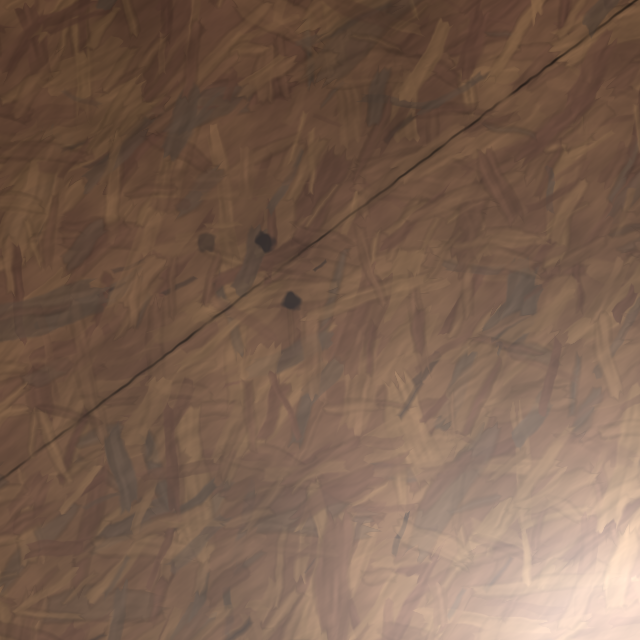
Reproduce this texture procedurally as a WebGL 2 fragment shader.

```glsl
#version 300 es
precision highp float;
// Pressed strand board: overlapping wood flakes, a diagonal seam, dark knots and a corner glare.

#define LAYERS 7
#define FLAKE_MIN 0.050
#define FLAKE_MAX 0.180
#define MAIN_ANGLE 0.70
#define ANGLE_SPREAD 1.4
#define EDGE_SOFT 0.0024
#define RED_WOOD vec3(0.320, 0.217, 0.173)
#define AMBER_WOOD vec3(0.428, 0.315, 0.220)
#define GREY_WOOD vec3(0.298, 0.236, 0.193)
#define DARK_WOOD vec3(0.205, 0.163, 0.145)
#define GLARE_STRENGTH 0.94
#define GLARE_FALLOFF 0.36

uniform vec2 u_resolution;
out vec4 fragColor;

vec3 hash3(vec2 p) {
  vec3 q = fract(p.xyx * vec3(0.1031, 0.1030, 0.0973));
  q += dot(q, q.yxz + 33.33);
  return fract((q.xxy + q.yzz) * q.zyx);
}

float noise(vec2 p) {
  vec2 i = floor(p), f = fract(p);
  f = f * f * (3.0 - 2.0 * f);
  float low = mix(hash3(i).x, hash3(i + vec2(1, 0)).x, f.x);
  float high = mix(hash3(i + vec2(0, 1)).x, hash3(i + vec2(1, 1)).x, f.x);
  return mix(low, high, f.y);
}

float fbm(vec2 p) {
  float sum = 0.0, amp = 0.5;
  for (int i = 0; i < 4; i++) {
    sum += amp * noise(p);
    p = mat2(1.6, 1.2, -1.2, 1.6) * p + 7.3;
    amp *= 0.5;
  }
  return sum;
}

vec2 rotate(vec2 p, float a) {
  float c = cos(a), s = sin(a);
  return vec2(c * p.x + s * p.y, c * p.y - s * p.x);
}

// Lays the flake of one grid cell over the wood below it.
vec3 layFlake(vec3 below, vec2 uv, vec2 cell, float size, float layer) {
  vec2 key = cell + 50.0 + layer * 37.0;
  vec3 place = hash3(key), look = hash3(key + 211.0), shape = hash3(key + 433.0);
  bool sliver = look.x > 0.968;
  float turn = ANGLE_SPREAD * (place.z + shape.z - 1.0);
  vec2 q = rotate(uv - (cell + place.xy) * size, MAIN_ANGLE + turn * (sliver ? 0.5 : 1.0));
  float halfLength = size * mix(0.4, 0.85, shape.x) * (sliver ? 0.5 : 1.0);
  if (length(q) > halfLength * 1.15) return below;

  float halfWidth = halfLength * (sliver ? 0.10 : mix(0.08, 0.32, shape.y * shape.y));
  float grain = noise(vec2(q.x * 18.0, q.y * 165.0) + place.xy * 90.0);
  float along = q.x / halfLength;
  float side = abs(q.y + 0.2 * halfWidth * sin(along * 4.0 + look.z * 6.0))
             - halfWidth * (1.0 - 0.55 * look.z * along * along) + 0.004 * (grain - 0.5);
  float tip = abs(q.x + q.y * (look.y - 0.5)) - halfLength * (0.72 + 0.3 * grain);
  float d = max(side, tip);

  vec3 wood = mix(RED_WOOD, AMBER_WOOD, smoothstep(0.1, 0.9, look.y));
  if (look.x < 0.11) wood = GREY_WOOD;
  if (sliver) wood = DARK_WOOD;
  wood *= 0.89 + 0.22 * grain;
  float soft = EDGE_SOFT * mix(0.7, 2.4, look.z);
  float shadow = 0.10 * smoothstep(0.006, 0.0, abs(d)) * step(0.5, look.z);
  float cover = smoothstep(soft, -soft, d) * mix(0.35, 0.9, shape.z);
  return mix(below * (1.0 - shadow), wood, cover);
}

vec3 strandBoard(vec2 uv) {
  vec3 color = mix(RED_WOOD, AMBER_WOOD, fbm(uv * 9.0));
  for (int n = 0; n < LAYERS; n++) {
    float layer = float(n);
    float size = mix(FLAKE_MAX, FLAKE_MIN, fract(layer * 0.618));
    vec2 base = floor(uv / size);
    for (int y = -1; y <= 1; y++)
      for (int x = -1; x <= 1; x++)
        color = layFlake(color, uv, base + vec2(x, y), size, layer);
  }
  // Stains and fine streaks across the flakes
  vec2 streak = rotate(uv, MAIN_ANGLE) * vec2(22.0, 75.0);
  color *= 0.82 + 0.38 * fbm(uv * 5.0 + 3.0);
  return color * (0.89 + 0.23 * fbm(streak + 40.0));
}

void main() {
  vec2 uv = gl_FragCoord.xy / u_resolution;
  float wobble = noise(uv * 75.0) - 0.5;
  vec2 warp = vec2(fbm(uv * 26.0), fbm(uv * 26.0 + 60.0)) - 0.47;
  vec3 color = strandBoard(uv + 0.010 * warp);

  // Worn, broken seam between two boards
  float seam = dot(uv - vec2(0.0, 0.25), normalize(vec2(-0.755, 1.0))) + 0.0024 * wobble;
  float wear = mix(0.08, 0.62, noise(uv * 38.0 + 9.0));
  color *= 1.0 - wear * smoothstep(0.0034, 0.0, abs(seam));
  color *= 1.0 - 0.08 * smoothstep(0.012, 0.0, abs(seam));
  color *= 1.0 + 0.07 * smoothstep(0.004, 0.0, abs(seam + 0.006));

  // Ragged knots
  for (int i = 0; i < 3; i++) {
    float k = float(i);
    vec2 center = vec2(0.322 + 0.119 * k - 0.026 * k * k, 0.622 - 0.046 * k * (k - 1.0));
    float d = length(uv - center) - 0.0145 + 0.007 * (noise(uv * 130.0) - 0.5);
    color = mix(color, vec3(0.15, 0.125, 0.12), smoothstep(0.004, -0.004, d) * min(0.45 + 0.45 * k, 0.9));
  }

  // Glare from the lower right corner
  float reach = length((uv - vec2(1.0, -0.02)) * vec2(0.86, 1.16));
  float glare = min(GLARE_STRENGTH * exp(-reach / GLARE_FALLOFF) - 0.025, 0.62);
  color = color * (1.0 + 0.2 * glare) + glare * vec3(0.93, 0.94, 0.95);
  fragColor = vec4(min(color, vec3(1.0, 0.95, 0.92)), 1.0);
}
```
